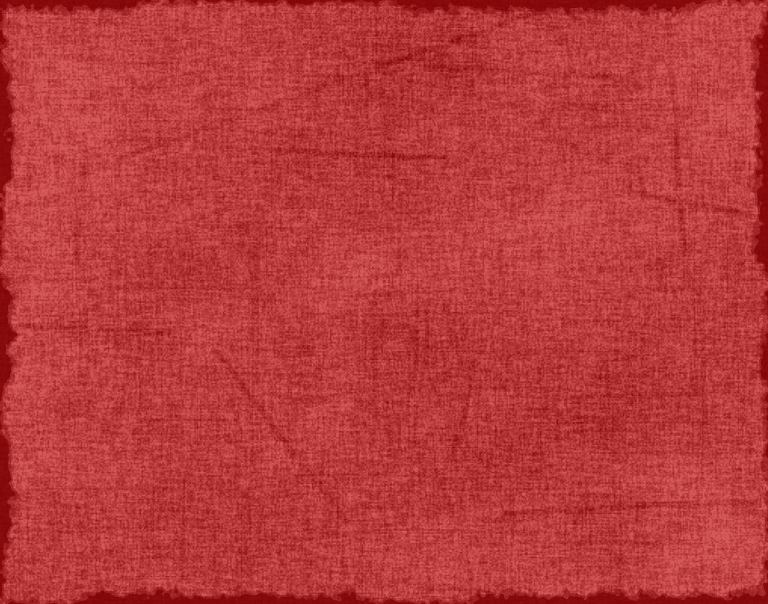
Give the GLSL for this texture, as a Shadertoy shader.

```glsl
// Worn red linen with ragged, darkly inked borders and faint creases.
// Stretched value noise makes the threads, soft spots make the fading,
// and noisy distances to the sides and to line segments make the wear.

const vec3 INK = vec3(0.51, 0.02, 0.03);
const vec3 DEEP_RED = vec3(0.55, 0.05, 0.05);
const vec3 PALE_RED = vec3(0.84, 0.35, 0.35);

float hash(vec2 p) {
    vec3 q = fract(vec3(p.xyx) * 0.1031);
    q += dot(q, q.yzx + 33.33);
    return fract((q.x + q.y) * q.z);
}

float noise(vec2 p) {
    vec2 cell = floor(p), f = fract(p);
    f = f * f * (3.0 - 2.0 * f);
    return mix(mix(hash(cell), hash(cell + vec2(1, 0)), f.x),
               mix(hash(cell + vec2(0, 1)), hash(cell + vec2(1, 1)), f.x), f.y);
}

float fbm(vec2 p) {
    float sum = 0.0, amp = 0.5;
    for (int i = 0; i < 5; i++) {
        sum += amp * noise(p);
        p = mat2(0.8, -0.6, 0.6, 0.8) * p * 2.03 + 17.3;
        amp *= 0.5;
    }
    return sum / 0.96875;
}

float spot(vec2 p, vec2 center, vec2 size) {
    vec2 d = (p - center) / size;
    return exp(-dot(d, d));
}

// One band along a coordinate, with soft ends
float band(float x, float from, float to) {
    return smoothstep(from - 0.03, from + 0.03, x) * (1.0 - smoothstep(to - 0.03, to + 0.03, x));
}

float crease(vec2 p, vec2 a, vec2 b, float width) {
    vec2 ab = b - a;
    float h = clamp(dot(p - a, ab) / dot(ab, ab), 0.0, 1.0);
    float d = length(p - a - ab * h);
    return 1.0 - smoothstep(width * 0.2, width, d);
}

// Yarn along both axes: x holds brightness, y holds dark slubs
vec2 weave(vec2 p) {
    float warp = noise(p * vec2(340.0, 45.0) + 5.0);
    float weft = noise(p * vec2(45.0, 340.0) + 71.0);
    float grain = noise(p * 400.0 + 140.0);
    float longWarp = noise(p * vec2(220.0, 7.0) + 31.0);
    float longWeft = noise(p * vec2(8.0, 220.0) + 53.0);
    float light = 0.30 * (warp - 0.5) + 0.32 * (weft - 0.5) + 0.56 * (grain - 0.5);
    float slubs = smoothstep(0.78, 0.98, longWarp) * (0.2 + warp)
                + smoothstep(0.78, 0.98, longWeft) * (0.2 + weft);
    return vec2(light, slubs);
}

// Large faded and stained areas
float fading(vec2 uv) {
    float pale = spot(uv, vec2(0.08, 0.82), vec2(0.12, 0.16))
               + spot(uv, vec2(0.05, 0.50), vec2(0.08, 0.26))
               + spot(uv, vec2(0.93, 0.85), vec2(0.09, 0.16))
               + spot(uv, vec2(0.95, 0.10), vec2(0.11, 0.12))
               + 0.7 * spot(uv, vec2(0.50, 0.55), vec2(0.12, 0.05))
               + 0.6 * spot(uv, vec2(0.74, 0.60), vec2(0.14, 0.09));
    float stain = spot(uv, vec2(0.39, 0.70), vec2(0.14, 0.09))
                + spot(uv, vec2(0.54, 0.41), vec2(0.16, 0.08))
                + spot(uv, vec2(0.54, 0.91), vec2(0.09, 0.10))
                + spot(uv, vec2(0.66, 0.24), vec2(0.13, 0.10))
                + spot(uv, vec2(0.82, 0.38), vec2(0.10, 0.12))
                + spot(uv, vec2(0.32, 0.14), vec2(0.18, 0.12));
    return 0.14 * pale - 0.10 * stain;
}

// Signed depth into the inked border, in canvas heights
float borderDepth(vec2 uv, float aspect) {
    float left = 0.004 + 0.015 * (band(uv.y, 0.70, 0.88) + band(uv.y, 0.36, 0.52) + band(uv.y, 0.09, 0.27));
    float right = 0.001 + 0.018 * (band(uv.y, 0.56, 0.96) + 0.5 * band(uv.y, 0.36, 0.45));
    float top = 0.003 + 0.014 * (band(uv.x, -0.1, 0.18) + band(uv.x, 0.53, 0.90));
    float bottom = 0.001 + 0.015 * (band(uv.x, 0.11, 0.48) + band(uv.x, 0.61, 1.10));
    vec2 low = vec2(left, bottom) - uv * vec2(aspect, 1.0);
    vec2 high = vec2(right, top) - (1.0 - uv) * vec2(aspect, 1.0);
    return max(max(low.x, low.y), max(high.x, high.y));
}

void mainImage(out vec4 fragColor, in vec2 fragCoord) {
    vec2 uv = fragCoord / iResolution.xy;
    float aspect = iResolution.x / iResolution.y;
    vec2 p = vec2(uv.x * aspect, uv.y);

    // Cloth
    vec2 yarn = weave(p);
    float tone = 0.635 + yarn.x - 0.24 * yarn.y + fading(uv) + 0.26 * (fbm(p * 9.0) - 0.5);

    // Creases, each as start and end
    vec4 creases[12] = vec4[12](
        vec4(0.16, 0.74, 0.52, 0.90), vec4(0.52, 0.90, 0.70, 0.98), vec4(0.56, 0.89, 0.81, 0.87),
        vec4(0.87, 0.98, 0.89, 0.58), vec4(0.80, 0.87, 0.84, 0.67), vec4(0.36, 0.75, 0.58, 0.74),
        vec4(0.66, 0.15, 0.99, 0.17), vec4(0.28, 0.42, 0.45, 0.14), vec4(0.62, 0.40, 0.59, 0.24),
        vec4(0.82, 0.68, 0.96, 0.65), vec4(0.00, 0.46, 0.22, 0.45), vec4(0.11, 0.75, 0.10, 0.57));
    vec2 wobble = 0.005 * (vec2(noise(p * 16.0), noise(p * 16.0 + 40.0)) - 0.5);
    float worn = 0.0;
    for (int i = 0; i < 12; i++) {
        vec4 c = creases[i];
        worn = max(worn, crease(p + wobble, c.xy * vec2(aspect, 1.0), c.zw * vec2(aspect, 1.0), 0.008));
    }
    tone -= 0.24 * worn * smoothstep(0.1, 0.6, fbm(p * 18.0 + 9.0));
    vec3 color = mix(DEEP_RED, PALE_RED, clamp(tone, -0.05, 1.0));

    // Ragged border: a translucent wash, then solid ink
    float rough = 0.022 * (fbm(p * 45.0) - 0.5) + 0.012 * (noise(p * 130.0 + 7.0) - 0.5);
    float depth = borderDepth(uv, aspect) + rough;
    float wash = smoothstep(-0.006, -0.002, depth);
    float ink = smoothstep(0.001, 0.004, depth);
    color = mix(color, DEEP_RED + 0.04 * yarn.x, 0.55 * wash);
    color = mix(color, INK + 0.04 * yarn.x, 0.88 * ink);
    fragColor = vec4(clamp(color, 0.0, 1.0), 1.0);
}
```
